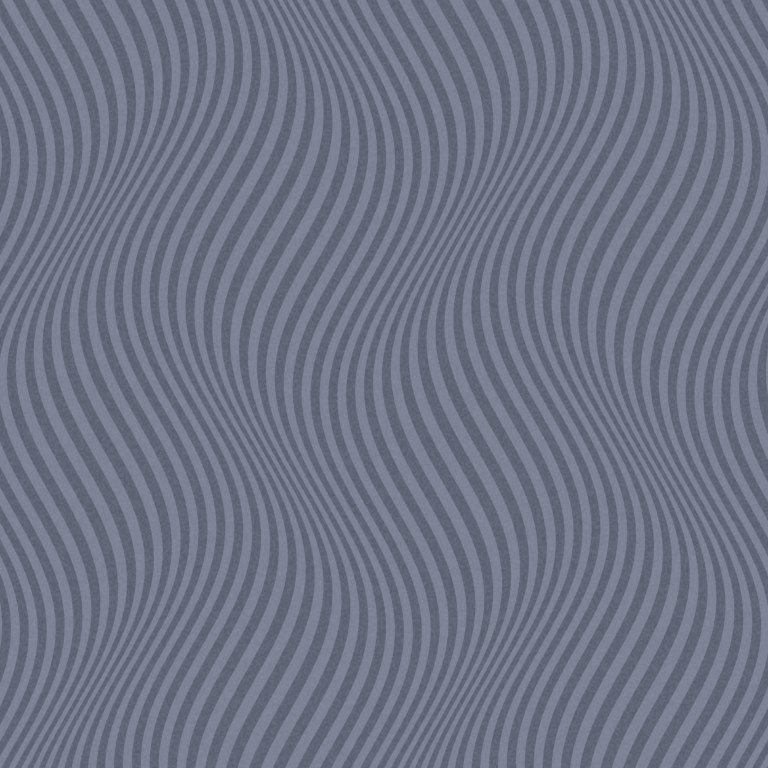
This pattern is drawn by a three.js fragment shader. Its source:

```glsl
// Wavy two-tone slate stripes that pinch and spread in a staggered grid of swells, with fine grain.
varying vec2 vUv;

#define STRIPES 43.0       // stripes across the canvas
#define LIGHT_SHARE 0.5    // light part of each stripe pair
#define SWAY 0.055         // sideways reach of the waves
#define WAVE_HEIGHT 0.612  // vertical period of the waves
#define WAVE_START 0.551   // height of a mean left turn
#define SWELL_WIDTH 0.492  // horizontal period of the pinching
#define SWELL_START 0.112  // resting position of a pinch
#define SWELL_LAG 0.70     // phase swing between neighbouring waves
#define SOFTNESS 0.0011    // half width of the stripe edges
#define GRAIN_CELLS 400.0
#define LIGHT_COLOR vec3(0.492, 0.512, 0.582)
#define DARK_COLOR vec3(0.378, 0.398, 0.460)

const float TAU = 6.2831853;

float hash(vec2 p) {
  vec3 q = fract(vec3(p.xyx) * 0.1031);
  q += dot(q, q.yzx + 33.33);
  return fract((q.x + q.y) * q.z);
}

float valueNoise(vec2 p) {
  vec2 cell = floor(p);
  vec2 f = fract(p);
  f = f * f * (3.0 - 2.0 * f);
  float low = mix(hash(cell), hash(cell + vec2(1.0, 0.0)), f.x);
  float high = mix(hash(cell + vec2(0.0, 1.0)), hash(cell + vec2(1.0, 1.0)), f.x);
  return mix(low, high, f.y);
}

// Wave angle of the line resting at x = rest.
float waveAngle(float rest, float y) {
  float swell = TAU * (rest - SWELL_START) / SWELL_WIDTH;
  return TAU * (WAVE_START - y) / WAVE_HEIGHT + SWELL_LAG * sin(swell);
}

// Horizontal spacing of the lines relative to their resting spacing.
float spread(float rest, float angle) {
  float swell = TAU * (rest - SWELL_START) / SWELL_WIDTH;
  float lagSlope = SWELL_LAG * TAU / SWELL_WIDTH * cos(swell);
  return 1.0 + SWAY * lagSlope * sin(angle);
}

// Newton steps find the resting position of the line through p.
float restPosition(vec2 p) {
  float rest = p.x;
  for (int i = 0; i < 7; i++) {
    float angle = waveAngle(rest, p.y);
    rest -= (rest - SWAY * cos(angle) - p.x) / spread(rest, angle);
  }
  return rest;
}

// Coverage of the light stripes, with edges of even softness.
float stripeMask(vec2 p) {
  float rest = restPosition(p);
  float angle = waveAngle(rest, p.y);
  float slope = SWAY * TAU / WAVE_HEIGHT * sin(angle);
  float density = STRIPES * sqrt(1.0 + slope * slope) / spread(rest, angle);
  float fromCenter = abs(fract(rest * STRIPES) - 0.5);
  float edgeDistance = (0.5 * LIGHT_SHARE - fromCenter) / density;
  return smoothstep(-SOFTNESS, SOFTNESS, edgeDistance);
}

void main() {
  float light = stripeMask(vUv);
  vec3 color = mix(DARK_COLOR, LIGHT_COLOR, light);

  // Fine grain, stronger on the dark stripes.
  float grain = valueNoise(vUv * GRAIN_CELLS) - 0.5;
  color += grain * mix(0.045, 0.025, light);

  gl_FragColor = vec4(color, 1.0);
}
```
